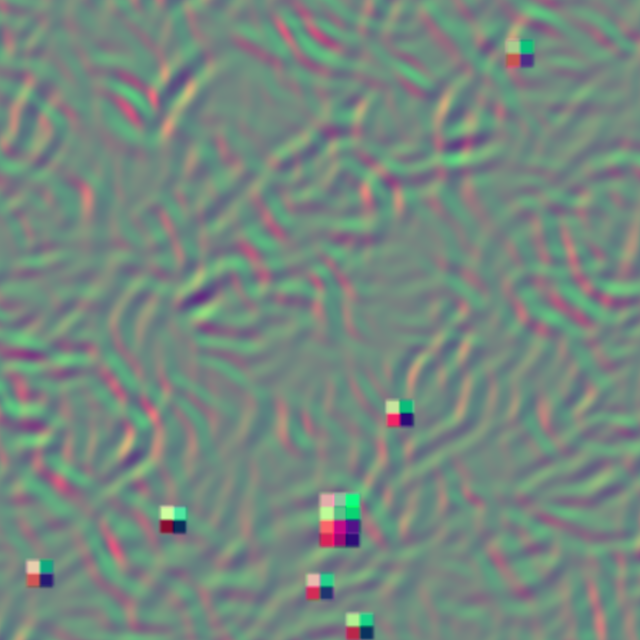
This texture is drawn by a three.js fragment shader. Its source:

```glsl
// Slope map of a crinkled surface: short curling ridges with a few blocky blemishes.
varying vec2 vUv;

const float TAU = 6.2831853;
const vec2 FLAT_TONE = vec2(0.455, 0.536);  // red and green of level ground
const float BLUE_TONE = 0.5;
const float BLOCKS = 48.0;                  // blemish blocks across the canvas
const int BLEMISHES = 7;

vec2 hash2(vec2 p) {
  vec3 q = fract(vec3(p.xyx) * vec3(0.1031, 0.1030, 0.0973));
  q += dot(q, q.yzx + 33.33);
  return fract((q.xx + q.yz) * q.zy);
}

vec2 direction(float angle) {
  return vec2(cos(angle), sin(angle));
}

float cornerValue(vec2 cell, vec2 offset) {
  return dot(direction(TAU * hash2(cell + 61.0).x), offset);
}

float gradientNoise(vec2 p) {
  vec2 i = floor(p);
  vec2 f = p - i;
  vec2 u = f * f * f * (f * (f * 6.0 - 15.0) + 10.0);
  vec2 e = vec2(1.0, 0.0);
  float low = mix(cornerValue(i, f), cornerValue(i + e.xy, f - e.xy), u.x);
  float high = mix(cornerValue(i + e.yx, f - e.yx), cornerValue(i + e.xx, f - e.xx), u.x);
  return mix(low, high, u.y);
}

// Slope of one windowed, bent wave; it vanishes one unit from its centre.
vec2 grainSlope(vec2 d, float angle, float cycles, float phase, float bend) {
  vec2 across = direction(angle);
  vec2 along = vec2(-across.y, across.x);
  float a = dot(d, across);
  float b = dot(d, along);
  float window = max(0.0, 1.0 - 1.8 * a * a - b * b);
  vec2 windowSlope = -2.0 * (1.8 * a * across + b * along);
  float k = TAU * cycles;
  float wave = k * (a + bend * b * b) + phase;
  vec2 waveSlope = across + 2.0 * bend * b * along;
  return window * window * (3.0 / k * cos(wave) * windowSlope - window * sin(wave) * waveSlope);
}

// Sum of scattered grains that follow a slowly turning direction field.
vec2 ridgeSlope(vec2 uv, float scale, float seed) {
  vec2 p = uv * scale;
  vec2 home = floor(p);
  vec2 sum = vec2(0.0);
  for (int y = -1; y <= 1; y++) {
    for (int x = -1; x <= 1; x++) {
      vec2 cell = home + vec2(float(x), float(y));
      for (int n = 0; n < 3; n++) {
        vec2 key = cell + seed + 37.0 * float(n);
        vec2 centre = cell + hash2(key);
        vec2 shape = hash2(key + 113.0);
        vec2 turn = hash2(key + 227.0);
        float bend = 1.3 * (hash2(key + 341.0).x - 0.5);
        float angle = 0.4 + 6.5 * gradientNoise(centre / scale * 5.0 + 8.0) + 1.2 * (turn.x - 0.5);
        float strength = 0.3 + 1.3 * turn.y;
        float cycles = mix(1.5, 2.4, shape.x);
        sum += strength * grainSlope(p - centre, angle, cycles, TAU * shape.y, bend);
      }
    }
  }
  return sum;
}

// Red rises to the right, green falls upward; red has a longer bright tail.
vec2 slopeTone(vec2 slope) {
  float r = 0.098 * slope.x + 0.012 * slope.y;
  return FLAT_TONE + vec2(r + 2.5 * r * r, -0.11 * slope.y);
}

// Flat steps joined by narrow smooth edges.
vec2 softStep(vec2 q) {
  return floor(q) + smoothstep(0.3, 0.7, fract(q));
}

float boxMask(vec2 q, vec2 size, float edge) {
  vec2 d = abs(q - 0.5 * size) - 0.5 * size;
  vec2 m = 1.0 - smoothstep(-edge, edge, d);
  return m.x * m.y;
}

// Blocky bump: red and yellow on the left, dark and green on the right.
vec3 blemishColour(vec2 q, vec2 size, float seed) {
  vec2 block = softStep(q - 0.5);
  vec2 lean = clamp(block - 0.5 * (size - 1.0), -0.5, 0.5);
  vec2 spot = block * 0.63 + seed * 5.3;
  vec2 jitter = vec2(gradientNoise(spot), gradientNoise(spot + 19.7));
  vec2 tone = vec2(0.5) + 0.7 * vec2(-lean.x, lean.y) + 0.6 * jitter;
  float blue = BLUE_TONE + 0.2 * lean.y * (1.0 - lean.x) + 0.3 * jitter.x;
  return clamp(vec3(tone, blue), 0.04, 1.0);
}

void main() {
  // Broad and finer ridges, stronger in some areas than in others
  float strength = mix(0.65, 1.35, smoothstep(-0.4, 0.45, gradientNoise(vUv * 6.0 + 3.0)));
  vec2 slope = ridgeSlope(vUv, 9.5, 5.0) + 0.45 * ridgeSlope(vUv, 13.0, 300.0);
  vec3 colour = vec3(slopeTone(slope * strength), BLUE_TONE);

  // Scattered blemishes, the first one larger
  for (int i = 0; i < BLEMISHES; i++) {
    float id = float(i);
    vec2 size = i == 0 ? vec2(3.0, 4.0) : vec2(2.0);
    vec2 corner = floor(hash2(vec2(id * 7.0 + 2.0, id * 13.0 + 41.0)) * (BLOCKS - 4.0));
    vec2 q = vUv * BLOCKS - corner;
    colour = mix(colour, blemishColour(q, size, id), boxMask(q, size, 0.25));
  }
  gl_FragColor = vec4(colour, 1.0);
}
```
